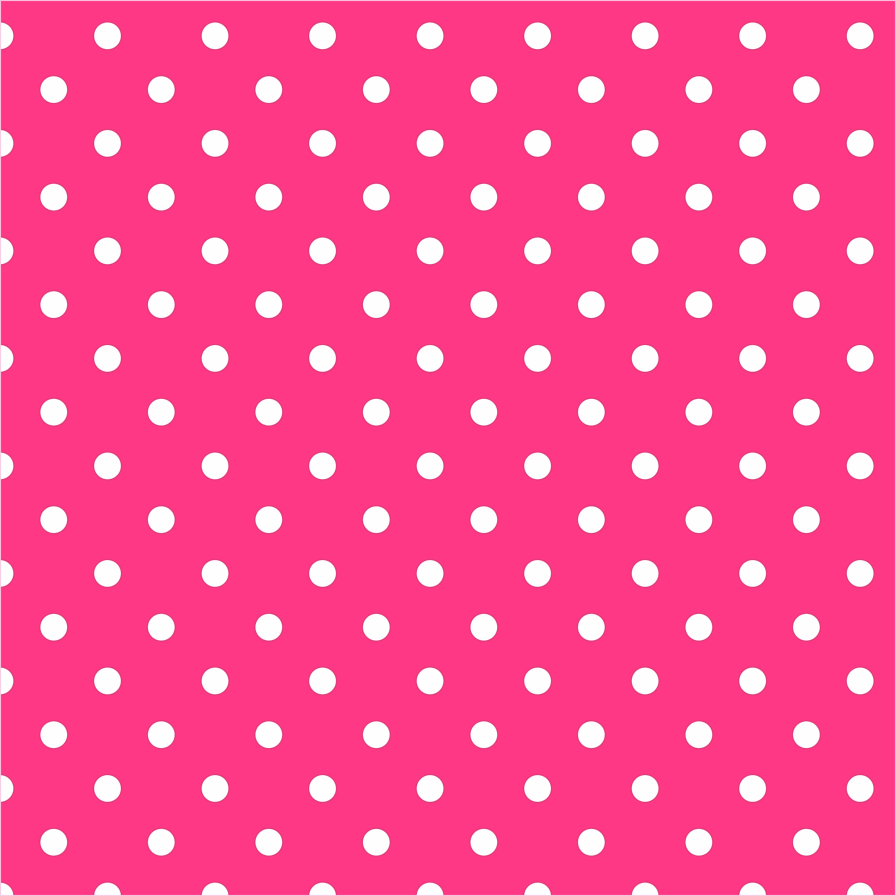
This pattern is drawn by a WebGL 1 fragment shader. Its source:

```glsl
precision highp float;
// Staggered white polka dots on a hot pink ground, with a pale hairline frame.
// Two square lattices, half a period apart, give the distance to the nearest
// dot; a thin darker rim softens each dot into the ground.

uniform vec2 u_resolution;

const float PERIOD = 0.12;         // dot spacing within one lattice
const vec2 ORIGIN = vec2(0.0);     // centre of one dot
const float DOT_RADIUS = 0.0149;
const float RIM_WIDTH = 0.0014;    // darker ring just outside a dot
const float FRAME_WIDTH = 0.0011;  // pale line along the canvas border

const vec3 GROUND = vec3(0.995, 0.220, 0.520);
const vec3 DOT = vec3(0.995, 0.995, 1.0);
const vec3 RIM = vec3(0.880, 0.220, 0.470);
const vec3 FRAME = vec3(0.970, 0.790, 0.890);

// Distance from p to the nearest point of a square lattice.
float latticeDistance(vec2 p) {
  return length((fract(p / PERIOD + 0.5) - 0.5) * PERIOD);
}

// Smooth coverage of the region where a signed distance is negative.
float coverage(float dist, float pixel) {
  return 1.0 - smoothstep(-0.75 * pixel, 0.75 * pixel, dist);
}

void main() {
  float pixel = 1.0 / min(u_resolution.x, u_resolution.y);
  vec2 p = gl_FragCoord.xy * pixel;
  vec2 extent = u_resolution * pixel;

  // Dots and their rims
  vec2 q = p - ORIGIN;
  float center = min(latticeDistance(q), latticeDistance(q - 0.5 * PERIOD));
  float dotEdge = center - DOT_RADIUS;
  vec3 color = mix(GROUND, RIM, coverage(dotEdge - RIM_WIDTH, pixel));
  color = mix(color, DOT, coverage(dotEdge, pixel));

  // Hairline frame
  vec2 inset = min(p, extent - p);
  float border = min(inset.x, inset.y);
  color = mix(color, FRAME, coverage(border - FRAME_WIDTH, pixel));

  gl_FragColor = vec4(color, 1.0);
}
```
